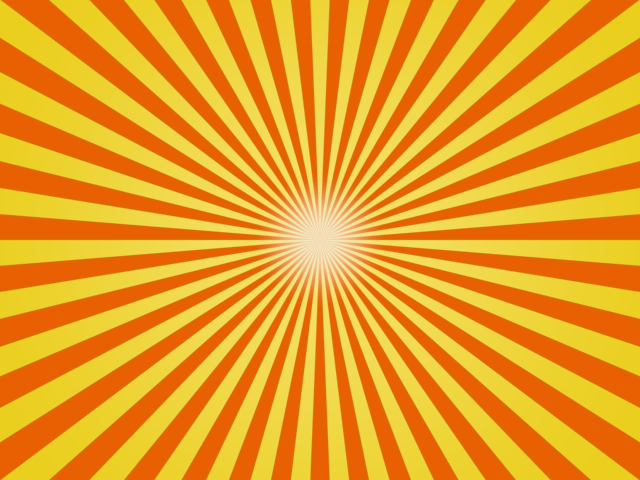
Write a WebGL 2 fragment shader that draws this background.

```glsl
#version 300 es
precision highp float;

uniform vec2 u_resolution;
out vec4 fragColor;

const float TAU = 6.2831853;

// Rays: lengths are fractions of the canvas height
const float RAY_PAIRS = 39.0;
const float EDGE_SOFTNESS = 0.0018;
const float RIM_OFFSET = 0.0022;
const float RIM_WIDTH = 0.0018;
const float RIM_STRENGTH = 0.65;

// Radial shading
const float SHADE_RADIUS = 0.80;
const float GLOW_RADIUS = 0.145;
const float GLOW_STRENGTH = 0.80;

// Colours
const vec3 ORANGE = vec3(0.91, 0.375, 0.005);
const vec3 RIM_ORANGE = vec3(0.82, 0.43, 0.02);
const vec3 YELLOW_INNER = vec3(0.96, 0.88, 0.41);
const vec3 YELLOW_OUTER = vec3(0.92, 0.81, 0.12);
const vec3 GLOW_CREAM = vec3(0.96, 0.93, 0.84);

// Signed distance to the nearest ray edge, positive inside yellow rays
float rayDistance(vec2 p) {
    float phase = atan(p.y, p.x) * RAY_PAIRS / TAU;
    float angular = abs(fract(phase + 0.25) - 0.5) - 0.25;
    return angular * TAU / RAY_PAIRS * length(p);
}

void main() {
    vec2 p = (gl_FragCoord.xy - 0.5 * u_resolution) / u_resolution.y;
    float radius = length(p);
    float edge = rayDistance(p);

    // Yellow rays deepen outwards
    vec3 yellow = mix(YELLOW_INNER, YELLOW_OUTER,
                      smoothstep(0.0, SHADE_RADIUS, radius));

    // Thin darker rim just inside each orange ray
    float rimOffset = (edge + RIM_OFFSET) / RIM_WIDTH;
    float rim = RIM_STRENGTH * exp(-rimOffset * rimOffset)
              * smoothstep(0.06, 0.20, radius);
    vec3 orange = mix(ORANGE, RIM_ORANGE, rim);

    // Alternate the rays with smooth edges
    float softness = max(EDGE_SOFTNESS, 0.7 / u_resolution.y);
    vec3 color = mix(orange, yellow, smoothstep(-softness, softness, edge));

    // Pale central glow
    float glow = GLOW_STRENGTH * (1.0 - smoothstep(0.02, GLOW_RADIUS, radius));
    color = mix(color, GLOW_CREAM, glow);

    fragColor = vec4(color, 1.0);
}
```
